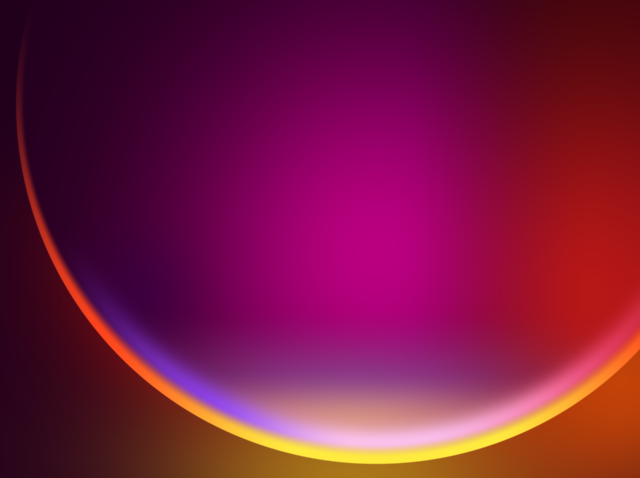
A Shadertoy shader for this background:

```glsl
// A dark glass sphere with a magenta core and a rim lit from below in yellow, violet and red.

// Sphere, in units of the canvas height
const vec2 CENTER = vec2(0.787, 0.783);
const float RADIUS = 0.7535;

// Interior colours
const vec3 NIGHT = vec3(0.13, 0.0, 0.11);
const vec3 MAGENTA = vec3(0.73, 0.0, 0.50);
const vec3 INDIGO = vec3(0.20, 0.0, 0.28);
const vec3 EMBER = vec3(0.18, 0.01, 0.04);
const vec3 RED = vec3(0.72, 0.09, 0.09);
const vec3 MAUVE = vec3(0.54, 0.31, 0.57);
const vec3 TAN = vec3(0.84, 0.57, 0.50);

// Exterior colours
const vec3 CRIMSON = vec3(0.42, 0.04, 0.07);
const vec3 AMBER = vec3(0.66, 0.47, 0.10);
const vec3 ORANGE = vec3(0.76, 0.26, 0.03);

// Rim colours
const vec3 YELLOW = vec3(1.0, 0.92, 0.25);
const vec3 SCARLET = vec3(1.0, 0.27, 0.11);
const vec3 VIOLET = vec3(0.55, 0.25, 1.0);
const vec3 BLUSH = vec3(1.0, 0.78, 0.97);
const vec3 PINK = vec3(1.0, 0.30, 0.50);

// Rim profile
const float RIM_WIDTH = 0.030;
const float SHEEN_DEPTH = 0.044;

// Soft elliptical spot of light
float glow(vec2 p, vec2 center, vec2 size) {
    vec2 q = (p - center) / size;
    return exp(-dot(q, q));
}

// Falls smoothly from 1 to 0 between two values
float fade(float from, float to, float x) {
    return 1.0 - smoothstep(from, to, x);
}

vec3 interior(vec2 p) {
    vec3 col = mix(NIGHT, MAGENTA, glow(p, vec2(0.79, 0.47), vec2(0.42, 0.46)));
    col = mix(col, INDIGO, 0.5 * glow(p, vec2(0.29, 0.38), vec2(0.12)));

    // Red side, darkening upward
    vec3 red = mix(EMBER, RED, glow(p, vec2(1.2, 0.38), vec2(0.55, 0.48)));
    col = mix(col, red, smoothstep(0.83, 1.25, p.x));

    // Pale haze pooled at the bottom
    vec3 haze = mix(TAN, MAUVE, smoothstep(0.11, 0.23, p.y));
    float across = (p.x - 0.73) / 0.42;
    return mix(col, haze, fade(0.14, 0.36, p.y) * exp(-across * across));
}

vec3 exterior(vec2 p, float depth, float angle) {
    float halo = exp(min(depth, 0.0) / 0.11) * fade(0.7, 1.6, abs(angle));
    vec3 col = mix(NIGHT, CRIMSON, 0.85 * halo);
    col = mix(col, AMBER, glow(p, vec2(0.76, 0.0), vec2(0.42, 0.20)));
    return mix(col, ORANGE, glow(p, vec2(1.30, 0.20), vec2(0.32, 0.27)));
}

// Coloured light inside the edge; angle is 0 at the lowest point
vec3 addRim(vec3 col, float depth, float angle) {
    float side = abs(angle - 0.05);

    // Wide sheen with a longer tail toward the middle
    vec3 sheen = mix(BLUSH, VIOLET, smoothstep(0.05, 0.55, -angle));
    sheen = mix(sheen, PINK, smoothstep(0.1, 0.85, angle));
    float offset = depth - SHEEN_DEPTH;
    float spread = offset / (offset > 0.0 ? 0.032 : 0.025);
    col = mix(col, sheen, 0.9 * exp(-spread * spread) * fade(0.4, 1.25, side));

    // Narrow bright edge, thinner and dimmer up the sides
    vec3 edge = mix(YELLOW, SCARLET, smoothstep(0.25, 0.95, side));
    float width = RIM_WIDTH * mix(1.0, 0.45, smoothstep(0.6, 1.6, side));
    float strength = fade(0.85, 1.95, side);
    return mix(col, edge, strength * fade(0.4 * width, 1.4 * width, depth));
}

void mainImage(out vec4 fragColor, in vec2 fragCoord) {
    vec2 p = fragCoord / iResolution.y;
    vec2 q = p - CENTER;
    float depth = RADIUS - length(q);
    float angle = atan(q.x, -q.y);
    float soft = 1.0 / iResolution.y;

    vec3 inside = addRim(interior(p), depth, angle);
    vec3 outside = exterior(p, depth, angle);
    fragColor = vec4(mix(outside, inside, smoothstep(-soft, soft, depth)), 1.0);
}
```
